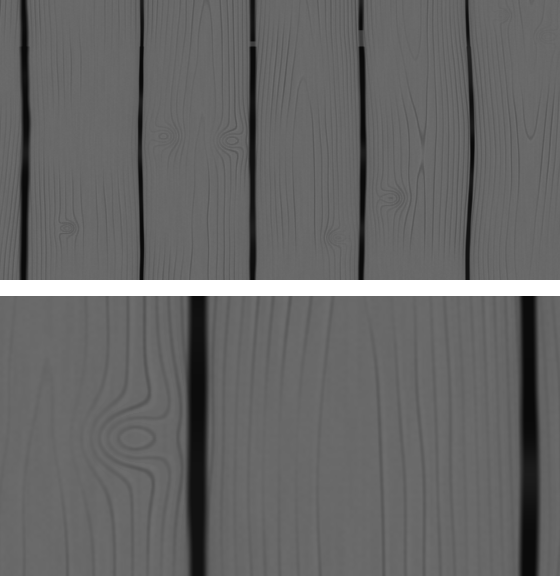
Top: the whole. Bottom: its middle third, enlarged.
Reproduce this texture map procedurally as a Shadertoy shader.

```glsl
// Five upright grey boards split by dark, slightly bowed gaps, with faint grain.
// Grain lines are contours of one height field: arched growth rings per board,
// pushed aside around knots, which add their own closed rings.

float hash(vec2 p) {
    return fract(sin(dot(p, vec2(127.1, 311.7))) * 43758.5453);
}

float noise(vec2 p) {
    vec2 i = floor(p), f = fract(p);
    f = f * f * (3.0 - 2.0 * f);
    return mix(mix(hash(i), hash(i + vec2(1, 0)), f.x),
               mix(hash(i + vec2(0, 1)), hash(i + vec2(1, 1)), f.x), f.y);
}

// Gaps: centre, half width, sideways bow
const vec3 gaps[5] = vec3[5](
    vec3(0.089, 0.0105, 0.003), vec3(0.504, 0.0060, -0.003),
    vec3(0.902, 0.0085, 0.000), vec3(1.293, 0.0080, 0.003),
    vec3(1.678, 0.0060, 0.009));

// Knots: centre, radius
const vec3 knots[7] = vec3[7](
    vec3(0.586, 0.513, 0.060), vec3(0.823, 0.497, 0.060),
    vec3(0.240, 0.185, 0.035), vec3(1.206, 0.151, 0.042),
    vec3(1.398, 0.292, 0.055), vec3(1.790, 0.945, 0.032),
    vec3(1.955, 0.870, 0.045));

// Ring height; side runs from -1 to 1 across a board
float ringField(vec2 p, float side, float board) {
    float rings = 0.0;
    for (int i = 0; i < 7; i++) {
        vec2 d = p - knots[i].xy;
        float r = knots[i].z;
        vec2 core = d / (r * vec2(0.75, 0.5));
        vec2 flow = d / (r * vec2(1.0, 1.2));
        side -= 4.0 * d.x * exp(-dot(flow, flow));
        rings += 3.5 * exp(-dot(core, core));
    }
    side += 0.3 * (noise(vec2(board * 7.3, p.y * 2.0)) - 0.5);
    rings += 10.0 * pow(side * side + 0.01, 0.7);
    rings += 6.0 * (hash(vec2(board, 4.0)) - 0.5) * p.y;
    rings += 1.6 * noise(p * vec2(6.0, 2.0) + board * 9.0);
    return rings + 0.25 * noise(p * vec2(30.0, 9.0));
}

void mainImage(out vec4 fragColor, in vec2 fragCoord) {
    vec2 p = fragCoord / iResolution.xy * vec2(2.0, 1.0);
    float pixel = 1.0 / iResolution.y;

    // Nearest gap on each side, wrapping across the canvas
    float left = 2.0, right = 2.0, board = 0.0, nextGap = 0.0;
    for (int i = 0; i < 5; i++) {
        float bow = -gaps[i].z * cos(6.2832 * p.y);
        float wobble = 0.004 * (noise(vec2(float(i) * 5.7, p.y * 9.0)) - 0.5);
        float d = p.x - gaps[i].x - bow - wobble;
        if (mod(d, 2.0) < left) { left = mod(d, 2.0); board = float(i); }
        if (mod(-d, 2.0) < right) { right = mod(-d, 2.0); nextGap = float(i); }
    }
    float side = (left - right) / (left + right);
    float gapDist = min(left, right);
    float gapId = left < right ? board : nextGap;

    // Thin grain lines with a lit flank, uneven in strength
    float rings = ringField(p, side, board);
    float slope = max(fwidth(rings) / pixel, 14.0);
    float lineDist = (fract(rings) - 0.5) / slope;
    float line = 1.0 - smoothstep(0.0, 0.003 + pixel * 0.5, abs(lineDist));
    float flank = 1.0 - smoothstep(0.0, 0.004, abs(lineDist - 0.005));
    float strength = (0.35 + 0.65 * hash(vec2(floor(rings), board)))
                   * smoothstep(0.1, 0.8, noise(p * vec2(8.0, 4.0) + 20.0));
    float tone = 0.412 + strength * (0.016 * flank - 0.075 * line);

    // Fibres, fine speckle and darker board edges
    tone += 0.012 * (noise(p * vec2(190.0, 14.0)) - 0.5);
    tone += 0.010 * (noise(p * 210.0) - 0.5);
    tone -= 0.07 * exp(-gapDist / 0.013);

    // Gaps: narrower above a joint, with a pale sliver in the middle ones
    float halfWidth = gaps[int(gapId)].y;
    float blur = 90.0 * halfWidth * halfWidth + 0.5 * pixel;
    float above = smoothstep(0.830, 0.838, p.y);
    halfWidth *= 1.0 - 0.25 * above;
    halfWidth *= 0.85 + 0.3 * noise(vec2(gapId * 3.1, p.y * 14.0));
    float gap = 1.0 - smoothstep(halfWidth - blur * 0.5, halfWidth + blur, gapDist);
    float depth = 0.035 + 0.10 * pow(noise(vec2(gapId * 8.3, p.y * 11.0)), 3.0);
    float sliverTop = gapId == 3.0 ? 0.895 : 0.855;
    float sliver = above * (1.0 - smoothstep(sliverTop - 0.006, sliverTop, p.y));
    depth += 0.2 * sliver * step(1.5, gapId) * step(gapId, 3.5);
    tone = mix(tone, depth, gap);

    fragColor = vec4(vec3(tone), 1.0);
}
```
